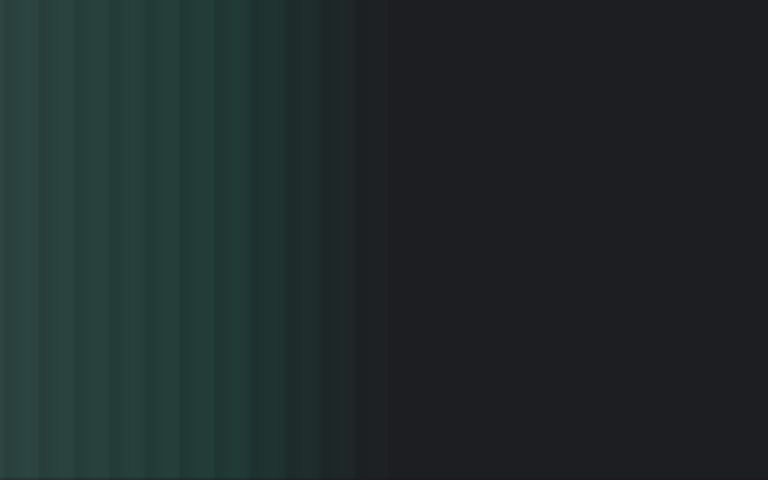
Reproduce this background procedurally as a WebGL 2 fragment shader.

```glsl
#version 300 es
precision highp float;
// Fluted green panel on the left that fades into a flat charcoal field.
// Equal vertical flutes come from fract(); each has a soft shaded left side
// and a crisp right edge, over a horizontal colour ramp stepped per flute.

#define PITCH 0.0457        // flute width, as a share of canvas width
#define OFFSET 0.0062       // position of the first flute edge
#define PANEL_END 0.505     // where the panel meets the flat field
#define FADE_START 0.300    // where the green starts to sink
#define FADE_END 0.485      // where the green has sunk to dusk
#define STEPPING 0.35       // 0 = smooth ramp, 1 = one colour per flute
#define GROOVE 0.115        // darkness of the grooves
#define BASE_LINE 0.008     // height of the soft dark strip at the bottom

uniform vec2 u_resolution;
out vec4 outColor;

const vec3 PALE_GREEN = vec3(0.172, 0.266, 0.251);
const vec3 DEEP_GREEN = vec3(0.121, 0.222, 0.206);
const vec3 DUSK       = vec3(0.115, 0.127, 0.136);
const vec3 CHARCOAL   = vec3(0.114, 0.116, 0.128);
const vec3 STRIP      = vec3(0.105, 0.088, 0.110);

// Pale to deep green, then down to dusk.
vec3 panelRamp(float x) {
    vec3 green = mix(PALE_GREEN, DEEP_GREEN, clamp(x / 0.32, 0.0, 1.0));
    float fade = clamp((x - FADE_START) / (FADE_END - FADE_START), 0.0, 1.0);
    return mix(green, DUSK, fade);
}

// Light across one flute: slow rise from the left, quick fall at the right.
float fluteLight(float f) {
    float rise = smoothstep(0.0, 0.65, f);
    float fall = smoothstep(1.0, 0.92, f);
    return 1.0 + GROOVE * (rise * 0.75 + fall * 0.5 - 1.0);
}

void main() {
    vec2 uv = gl_FragCoord.xy / u_resolution;
    float px = 1.0 / u_resolution.x;

    // Flute coordinates
    float cell = (uv.x - OFFSET) / PITCH;
    float f = fract(cell);
    float center = OFFSET + (floor(cell) + 0.5) * PITCH;

    // Stepped ramp and groove shading, blended across the flute edge
    float edge = smoothstep(0.0, 0.10, f);
    float stepped = mix(center - PITCH, center, edge);
    vec3 panel = panelRamp(max(mix(uv.x, stepped, STEPPING), 0.0));
    panel *= fluteLight(f);

    // Flat field to the right
    float field = smoothstep(PANEL_END - px, PANEL_END + px, uv.x);
    vec3 color = mix(panel, CHARCOAL, field);

    // Thin dark strip along the bottom
    float strip = 1.0 - smoothstep(0.0, BASE_LINE, uv.y);
    color = mix(color, STRIP, strip * 0.4);

    outColor = vec4(color, 1.0);
}
```
